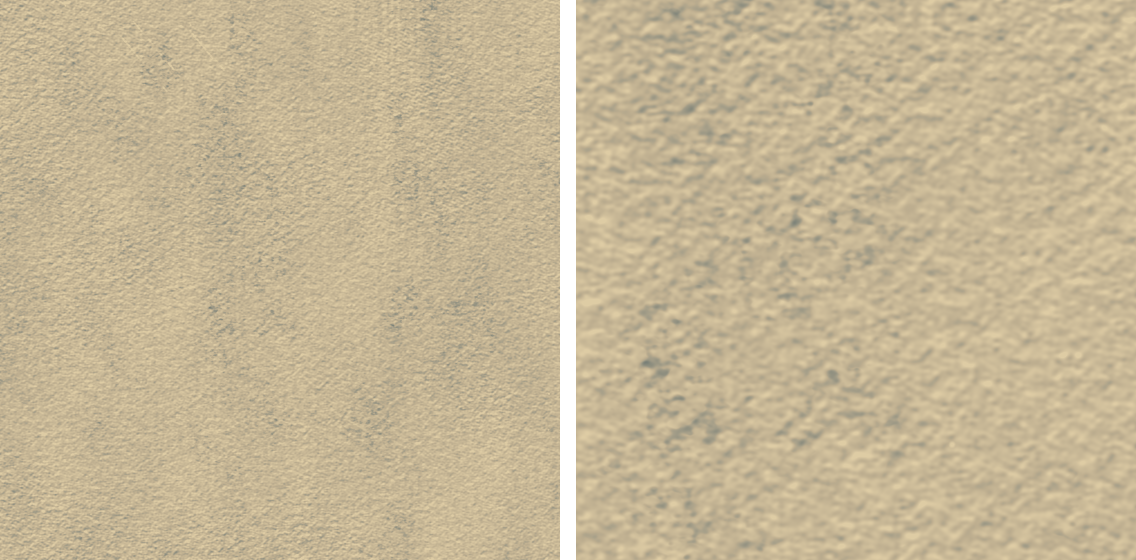
Left, the full canvas; right, a detail of the centre.
Reproduce this texture procedurally as a WebGL 2 fragment shader.

```glsl
#version 300 es
precision highp float;
// Weathered sandy plaster with fine relief, vertical stains and faint scratches.

uniform vec2 u_resolution;
out vec4 fragColor;

const vec3 DEEP_STAIN = vec3(0.46, 0.49, 0.46);
const vec3 DARK_SAND = vec3(0.66, 0.63, 0.54);
const vec3 MID_SAND = vec3(0.74, 0.68, 0.56);
const vec3 LIGHT_SAND = vec3(0.85, 0.78, 0.63);
const int SCRATCH_COUNT = 5;

float hash(vec2 cell) {
    return fract(sin(dot(cell, vec2(127.1, 311.7))) * 43758.5453);
}

float valueNoise(vec2 p) {
    vec2 cell = floor(p);
    vec2 f = fract(p);
    vec2 w = f * f * (3.0 - 2.0 * f);
    float bottom = mix(hash(cell), hash(cell + vec2(1, 0)), w.x);
    float top = mix(hash(cell + vec2(0, 1)), hash(cell + vec2(1, 1)), w.x);
    return mix(bottom, top, w.y);
}

// Layered noise, normalised to the range 0 to 1.
float fbm(vec2 p, int octaves) {
    float sum = 0.0;
    float total = 0.0;
    float weight = 1.0;
    for (int i = 0; i < octaves; i++) {
        sum += weight * valueNoise(p);
        total += weight;
        weight *= 0.65;
        p = mat2(1.6, 1.2, -1.2, 1.6) * p + 17.3;
    }
    return sum / total;
}

float plasterHeight(vec2 p) {
    return fbm(p * vec2(130.0, 165.0), 2);
}

// Slope of the surface toward a light at the upper left.
float reliefShade(vec2 p, vec2 lightStep) {
    return plasterHeight(p) - plasterHeight(p + lightStep);
}

float segmentDistance(vec2 p, vec2 a, vec2 b) {
    vec2 ab = b - a;
    float along = clamp(dot(p - a, ab) / dot(ab, ab), 0.0, 1.0);
    return length(p - a - ab * along);
}

// Thin slanted scratches, broken up along their length.
float scratches(vec2 p) {
    float sum = 0.0;
    for (int i = 0; i < SCRATCH_COUNT; i++) {
        float id = float(i);
        vec2 start = vec2(0.2 + 0.2 * hash(vec2(id, 3.0)), 0.88 + 0.1 * hash(vec2(id, 8.0)));
        float len = 0.05 + 0.08 * hash(vec2(id, 5.0));
        float d = segmentDistance(p, start, start + len * vec2(0.75, -0.9));
        float wear = smoothstep(0.15, 0.6, valueNoise(p * 70.0 + id));
        sum += wear * (1.0 - smoothstep(0.0005, 0.0026, d));
    }
    return sum;
}

// Sparse pale chips, one candidate per grid cell.
float chips(vec2 p, float cells) {
    vec2 cell = floor(p * cells);
    vec2 centre = 0.25 + 0.5 * vec2(hash(cell + 4.1), hash(cell + 9.7));
    float d = length(fract(p * cells) - centre) / cells;
    return step(0.98, hash(cell + 2.3)) * (1.0 - smoothstep(0.0006, 0.0026, d));
}

void main() {
    vec2 p = gl_FragCoord.xy / u_resolution.y;

    // Broad mottling and soft vertical runs
    float clouds = fbm(p * vec2(13.0, 7.0) + 3.7, 5) - 0.5;
    float runs = valueNoise(p * vec2(26.0, 3.0) + 11.0) - 0.5;
    float brushMask = smoothstep(0.6, 1.0, p.y) * smoothstep(0.55, 0.7, p.x)
        * (1.0 - smoothstep(0.75, 0.85, p.x));
    float brush = (valueNoise(p * vec2(170.0, 5.0)) - 0.5) * brushMask;

    // Fine embossed grain, rougher in places, with powdery speckle
    float roughness = mix(1.3, 1.9, smoothstep(0.3, 0.7, fbm(p * 4.0 + 21.0, 2)));
    float relief = reliefShade(p, vec2(-0.0010, 0.0024)) * roughness;
    float speckle = valueNoise(p * vec2(250.0, 310.0) + 5.0) - 0.5;

    // Blue-grey stains gathered in small pits
    float stainArea = smoothstep(0.4, 0.82, fbm(p * vec2(14.0, 9.0) + 41.0, 5));
    float pits = smoothstep(0.45, 0.85, fbm(p * vec2(140.0, 200.0) + 7.0, 2));
    float stain = stainArea * (0.07 + 0.75 * pits);

    float tone = 0.585 + 0.42 * clouds + 0.13 * runs + 0.4 * brush;
    tone += relief + 0.5 * speckle - stain;
    tone += 0.45 * scratches(p) + 0.6 * chips(p, 28.0);

    vec3 colour = mix(DARK_SAND, MID_SAND, clamp(tone * 3.0, 0.0, 1.0));
    colour = mix(colour, LIGHT_SAND, clamp(tone * 1.5 - 0.5, 0.0, 1.2));
    colour = mix(colour, DEEP_STAIN, clamp(-tone * 1.1, 0.0, 1.0));
    fragColor = vec4(colour, 1.0);
}
```
